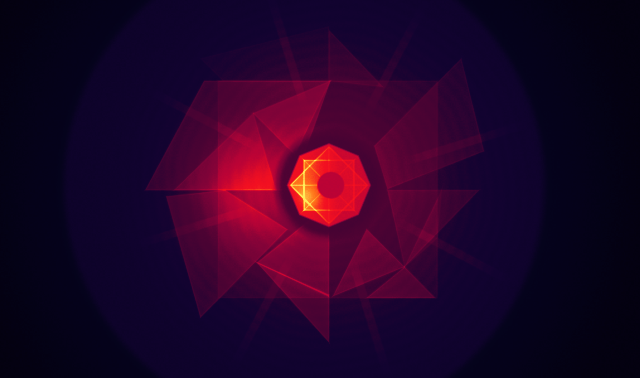
This background is drawn by a WebGL 1 fragment shader. Its source:

```glsl
precision highp float;
// Glowing crystal rosette: translucent facets around a fiery octagonal core.
uniform vec2 u_resolution;

const float PI = 3.14159265;

// Signed distance to the line a-b, negative on its right-hand side.
float side(vec2 p, vec2 a, vec2 b) {
  vec2 e = b - a;
  return dot(p - a, vec2(-e.y, e.x)) / length(e);
}

// Clockwise convex shapes, negative inside.
float tri(vec2 p, vec2 a, vec2 b, vec2 c) {
  return max(side(p, a, b), max(side(p, b, c), side(p, c, a)));
}

float quad(vec2 p, vec2 a, vec2 b, vec2 c, vec2 d) {
  return max(max(side(p, a, b), side(p, b, c)), max(side(p, c, d), side(p, d, a)));
}

// Soft line of half-width w at distance zero.
float stroke(float d, float w) {
  return exp(-d * d / (w * w));
}

// Translucent pane, brighter toward its rim.
float pane(float d) {
  return smoothstep(0.2, -0.2, d) * (0.7 + 0.3 * exp(0.25 * min(d, 0.0))) + 0.45 * stroke(d, 0.25);
}

float hash(vec2 p) {
  return fract(sin(dot(p, vec2(12.99, 78.23))) * 43758.5);
}

// Heat ramp: black, navy, plum, crimson, red, orange, yellow.
vec3 heat(float t) {
  vec3 c = mix(vec3(0.01, 0.0, 0.035), vec3(0.02, 0.01, 0.11), smoothstep(0.0, 0.12, t));
  c = mix(c, vec3(0.07, 0.01, 0.19), smoothstep(0.12, 0.24, t));
  c = mix(c, vec3(0.29, 0.01, 0.20), smoothstep(0.22, 0.40, t));
  c = mix(c, vec3(0.50, 0.01, 0.22), smoothstep(0.38, 0.54, t));
  c = mix(c, vec3(0.73, 0.01, 0.21), smoothstep(0.52, 0.67, t));
  c = mix(c, vec3(0.95, 0.06, 0.13), smoothstep(0.65, 0.79, t));
  c = mix(c, vec3(1.0, 0.45, 0.10), smoothstep(0.78, 0.92, t));
  return mix(c, vec3(1.0, 0.93, 0.35), smoothstep(0.90, 1.05, t));
}

// Large overlapping facets.
float facets(vec2 p) {
  float s = 0.0;
  // left
  s += 0.10 * pane(quad(p, vec2(-48.6, -1.3), vec2(-33.0, 27.6), vec2(0.4, 27.6), vec2(-10.0, -1.3)));
  s += 0.07 * pane(tri(p, vec2(-20.0, 19.0), vec2(-14.0, -1.3), vec2(-41.0, -1.3)));
  s += 0.08 * pane(tri(p, vec2(-20.0, 19.0), vec2(0.4, 27.6), vec2(-9.0, 8.0)));
  s += 0.10 * pane(quad(p, vec2(-43.0, -3.0), vec2(-27.5, -1.3), vec2(-11.0, -11.7), vec2(-34.0, -35.0)));
  // bottom
  s += 0.13 * pane(tri(p, vec2(-19.0, -20.5), vec2(0.0, -29.0), vec2(0.0, -41.5)));
  s += 0.13 * pane(tri(p, vec2(-19.0, -20.5), vec2(0.0, -5.0), vec2(0.0, -29.5)));
  s += 0.11 * pane(tri(p, vec2(10.0, -11.7), vec2(20.0, -21.6), vec2(1.0, -29.4)));
  s += 0.11 * pane(tri(p, vec2(20.0, -21.6), vec2(28.0, -29.8), vec2(10.0, -29.8)));
  // right
  s += 0.07 * pane(tri(p, vec2(15.5, -1.3), vec2(39.7, -1.3), vec2(20.0, -21.6)));
  s += 0.05 * pane(tri(p, vec2(29.8, -1.3), vec2(28.7, -14.0), vec2(20.0, -21.6)));
  s += 0.07 * pane(quad(p, vec2(12.0, 10.4), vec2(35.0, 33.5), vec2(41.0, 9.0), vec2(15.5, -1.0)));
  // top
  s += 0.06 * pane(tri(p, vec2(0.0, 41.0), vec2(14.3, 26.0), vec2(0.0, 27.6)));
  s += 0.03 * pane(quad(p, vec2(-34.0, 33.5), vec2(0.0, 42.0), vec2(0.0, 27.6), vec2(-28.0, 27.6)));
  // broad square behind the rest
  vec2 b = abs(p + vec2(0.3, 1.1)) - vec2(29.0, 28.7);
  return s + 0.05 * pane(max(b.x, b.y));
}

// Star-cut octagon with a round pupil.
float core(vec2 p, float r) {
  float west = smoothstep(4.0, -9.0, p.x);
  vec2 a = abs(p);
  float lines = stroke(max(a.x, a.y) - 6.6, 0.22) + stroke((a.x + a.y - 10.2) * 0.7, 0.22);
  lines += 0.6 * (stroke(p.x, 0.2) + stroke(p.y, 0.2)) + 0.5 * stroke(a.x - a.y, 0.25);
  float star = smoothstep(0.3, -0.3, min(max(a.x, a.y) - 6.6, (a.x + a.y - 10.2) * 0.7));
  float t = 0.70 + 0.07 * west + star * (0.03 + 0.10 * west);
  t += lines * (0.05 + 0.11 * west) * smoothstep(11.0, 9.5, r);
  t += 0.10 * exp(-dot(p - vec2(-5.5, -3.0), p - vec2(-5.5, -3.0)) / 9.0);
  return mix(t, 0.66, smoothstep(3.8, 3.2, length(p - vec2(0.5, 0.0))));
}

void main() {
  // Hundredths of the canvas height, centred on the core.
  vec2 uv = gl_FragCoord.xy / u_resolution;
  vec2 p = 100.0 * (uv - vec2(0.514, 0.51)) * vec2(u_resolution.x / u_resolution.y, 1.0);
  float r = length(p);
  float angle = atan(p.y, p.x);

  // Navy disc, plum halo and red glow on the left.
  float disc = length(p + vec2(6.6, 0.0));
  vec2 g = p - vec2(-20.0, -2.0);
  float t = 0.05 + 0.05 * smoothstep(95.0, 62.0, disc) + 0.09 * smoothstep(66.0, 62.0, disc);
  t += 0.22 * exp(-r * r / 1150.0) + 0.25 * exp(-dot(g, g) / 210.0);
  t += facets(p);

  // Eight spokes and faint concentric ripples.
  float spoke = mod(angle - 0.30 + PI / 8.0, PI / 4.0) - PI / 8.0;
  t += 0.04 * smoothstep(1.4, 0.8, abs(r * sin(spoke))) * smoothstep(20.0, 28.0, r) * smoothstep(56.0, 42.0, r);
  t += 0.006 * sin(r * 2.1 + sin(angle * 8.0)) * smoothstep(64.0, 40.0, r);

  // Dark collar, then the core.
  t = mix(t, 0.37 - 0.01 * p.x / 10.0, 0.9 * smoothstep(15.5, 12.0, r));
  float octagon = r * cos(mod(angle, PI / 4.0) - PI / 8.0) - 10.2;
  t = mix(t, core(p, r), smoothstep(0.35, -0.35, octagon));

  t += 0.012 * (hash(floor(p * 3.0)) - 0.5);
  gl_FragColor = vec4(heat(t), 1.0);
}
```
